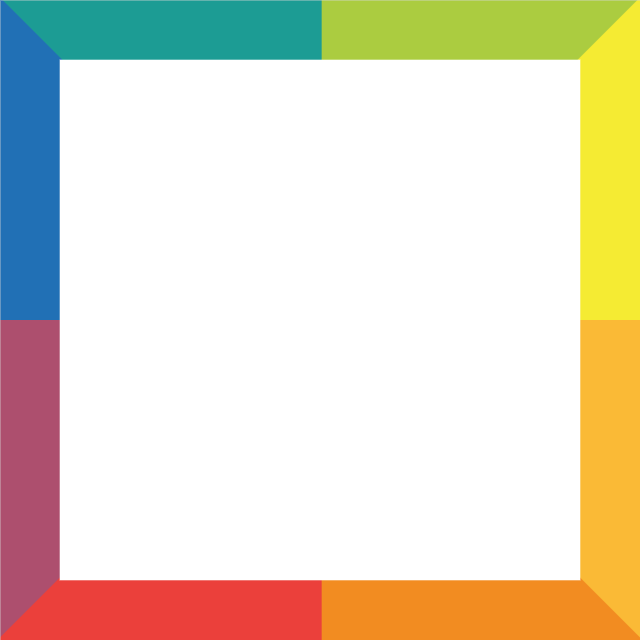
Write a Shadertoy shader that draws this background.

```glsl
const vec3 TEAL   = vec3(0.11, 0.61, 0.58);
const vec3 LIME   = vec3(0.67, 0.80, 0.25);
const vec3 YELLOW = vec3(0.96, 0.92, 0.20);
const vec3 AMBER  = vec3(0.98, 0.73, 0.21);
const vec3 ORANGE = vec3(0.95, 0.55, 0.13);
const vec3 RED    = vec3(0.92, 0.25, 0.23);
const vec3 PLUM   = vec3(0.68, 0.31, 0.43);
const vec3 BLUE   = vec3(0.13, 0.44, 0.71);

// Antialiased step: 0 below zero, 1 above, one pixel wide
float cover(float d) {
    float pixel = 1.0 / min(iResolution.x, iResolution.y);
    return clamp(d / pixel + 0.5, 0.0, 1.0);
}

// Signed distance to an axis-aligned box
float boxDistance(vec2 p, vec2 halfSize) {
    vec2 d = abs(p) - halfSize;
    return length(max(d, 0.0)) + min(max(d.x, d.y), 0.0);
}

void mainImage(out vec4 fragColor, in vec2 fragCoord) {
    vec2 uv = fragCoord / iResolution.xy;
    float right = cover(uv.x - 0.5026);
    float upper = cover(uv.y - 0.5);

    // Two colours along each side of the frame
    vec3 rails = mix(mix(RED, ORANGE, right), mix(TEAL, LIME, right), upper);
    vec3 stiles = mix(mix(PLUM, BLUE, upper), mix(AMBER, YELLOW, upper), right);

    // Diagonal corner joints, raised slightly
    vec2 toCenter = abs(uv - vec2(0.5, 0.504));
    float joint = (toCenter.y - toCenter.x) * 0.7071;
    vec3 color = mix(stiles, rails, cover(joint));

    // White panel and a hairline along the left and top edges
    color = mix(color, vec3(1.0), cover(-boxDistance(uv - 0.5, vec2(0.4067))));
    float hairline = cover(0.001 - min(uv.x, 1.0 - uv.y));
    color = mix(color, vec3(0.85), 0.6 * hairline);

    fragColor = vec4(color, 1.0);
}
```
